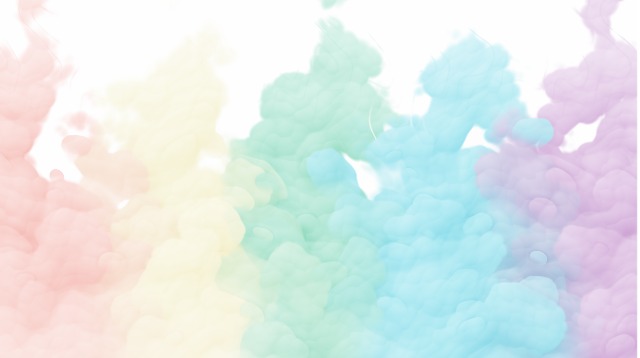
A WebGL 1 fragment shader for this background:

```glsl
precision highp float;
// Five pastel ink plumes billowing down through a white ground.
// Cellular relief roughens and lights the plumes, layered sines curl them,
// and rounded puffs, scattered and placed, are stacked from back to front.
uniform vec2 u_resolution;

const vec3 PINK = vec3(0.98, 0.855, 0.84), CREAM = vec3(0.975, 0.965, 0.885);
const vec3 MINT = vec3(0.745, 0.92, 0.86), AQUA = vec3(0.72, 0.925, 0.955);
const vec3 LILAC = vec3(0.895, 0.80, 0.91), SLATE = vec3(0.75, 0.80, 0.885);
vec2 relief;  // x = depth between lobes, y = light on them
float vein;   // thin curling filaments

vec2 hash2(vec2 p) {
  return fract(sin(vec2(dot(p, vec2(127.1, 311.7)), dot(p, vec2(269.5, 183.3)))) * 43758.5);
}

// Smooth cellular noise: x = squared distance to the lobes, y = light from above
vec2 billow(vec2 p) {
  vec2 cell = floor(p), f = fract(p);
  float total = 0.0, lit = 0.0;
  for (int j = -1; j <= 1; j++) {
    for (int i = -1; i <= 1; i++) {
      vec2 g = vec2(float(i), float(j));
      vec2 fromLobe = f - g - hash2(cell + g);
      float w = exp(-14.0 * dot(fromLobe, fromLobe));
      total += w;
      lit += w * dot(fromLobe, vec2(-0.35, 0.9));
    }
  }
  return vec2(-log(total) / 14.0, lit / total);
}

vec2 swirl(vec2 p) {
  float freq = 8.0;
  for (int i = 0; i < 4; i++) {
    p += 0.16 / freq * sin(p.yx * freq + vec2(1.3, 4.1) + freq);
    freq *= 2.0;
  }
  return p;
}

// Lightens or deepens a tint while keeping its hue
vec3 shade(vec3 tint, float light) {
  return pow(tint, vec3(1.0 - 5.0 * light));
}

// Colour of the ink across the canvas
vec3 tintAt(vec2 p) {
  vec3 c = mix(PINK, CREAM, smoothstep(0.16, 0.48, p.x));
  c = mix(c, MINT, smoothstep(0.62, 0.78, p.x));
  c = mix(c, AQUA, smoothstep(0.92, 1.08, p.x));
  return mix(c, LILAC, smoothstep(-0.08, 0.08, p.x - 1.60 + 0.35 * p.y));
}

// Column of ink; widths = stem, added at the shoulder, added at the base
void plume(inout vec3 c, vec2 p, float axis, vec3 widths, float soft, vec3 tint) {
  float high = smoothstep(0.55, 0.9, p.y);
  float w = widths.x + widths.y * smoothstep(0.92, 0.74, p.y)
          + widths.z * smoothstep(0.66, 0.35, p.y);
  float edge = abs(p.x - axis - 0.012 * sin(p.y * 31.0)) - w
             + mix(0.3, 0.2, high) * (relief.x - 0.17);
  float ink = smoothstep(soft, -soft, edge) * (1.0 - 0.35 * high);
  ink = max(ink, 0.6 * vein * high * smoothstep(0.05, -0.01, edge));
  c = mix(c, shade(tint, relief.y - 0.04 * high * vein), ink);
}

// Rounded cloud: bright crown, fading foot and a faint shadow; form = center, radii
void puff(inout vec3 c, vec2 p, vec4 form, vec3 tint) {
  vec2 q = (p - form.xy) / form.zw;
  float d = length(q) + 0.5 * (relief.x - 0.1);
  float foot = smoothstep(-1.0, 0.1, q.y + 0.3 * q.x);
  c = shade(c, -0.03 * foot * smoothstep(1.35, 1.0, d));
  float light = 0.045 * dot(q, vec2(-0.25, 0.8)) + 0.8 * relief.y;
  c = mix(c, shade(tint, light), 0.85 * foot * smoothstep(1.03, 0.95, d));
}

// Small puffs, the lower ones in front
void scatterPuffs(inout vec3 c, vec2 p, float seed, float size) {
  for (int i = 0; i < 34; i++) {
    float f = float(i) / 34.0;
    vec2 h = hash2(vec2(f * 97.0, seed));
    vec2 at = vec2(1.79 * fract(h.x * 0.2 + float(i) * 0.618), 0.60 - 0.6 * f);
    puff(c, p, vec4(at, size * (0.6 + h.y) * vec2(1.1, 0.9)), tintAt(at));
  }
}

void main() {
  vec2 uv = gl_FragCoord.xy / u_resolution;
  vec2 p = uv * vec2(1.79, 1.0), q = swirl(p);
  vec2 large = billow(q * 6.0), small = billow(q * 14.0), tiny = billow(q * 31.0);
  relief.x = large.x + 0.4 * small.x + 0.2 * tiny.x;
  relief.y = 0.07 * large.y + 0.05 * small.y + 0.035 * tiny.y - 0.1 * (relief.x - 0.13);
  vein = 1.0 - abs(sin(q.x * 34.0 + 2.2 * sin(q.y * 21.0) + 1.3 * sin(q.x * 47.0 + q.y * 29.0)));
  vein = smoothstep(0.6, 1.0, vein);

  // Plume bodies above a shared wash of ink
  vec3 c = vec3(0.995);
  plume(c, q, 1.69, vec3(0.05, 0.13, 0.20), 0.02, LILAC);
  plume(c, q, 0.91, vec3(0.07, 0.17, 0.05), 0.025, MINT);
  plume(c, q, 1.30, vec3(0.04, 0.14, 0.12), 0.025, AQUA);
  plume(c, q, 0.07, vec3(0.045, 0.13, 0.17), 0.03, PINK);
  plume(c, q, 0.50, vec3(0.035, 0.15, 0.05), 0.05, CREAM);
  float wash = smoothstep(0.70, 0.56, q.y + 0.3 * (relief.x - 0.15));
  c = mix(c, shade(tintAt(q), relief.y), 0.9 * wash);
  vec2 gap = (q - vec2(1.10, 0.66)) / vec2(0.09, 0.06);
  c = mix(c, vec3(0.98), exp(-dot(gap, gap)) * vein);
  scatterPuffs(c, q, 3.0, 0.075);
  vec2 hollow = (q - vec2(1.49, 0.22)) / vec2(0.12, 0.19);
  c = mix(c, shade(SLATE, relief.y), 0.85 * exp(-dot(hollow, hollow)));

  // Large puffs, left to right
  puff(c, q, vec4(0.17, 0.29, 0.14, 0.15), PINK);
  puff(c, q, vec4(0.53, 0.60, 0.13, 0.09), CREAM);
  puff(c, q, vec4(0.69, 0.47, 0.08, 0.075), mix(CREAM, MINT, 0.25));
  puff(c, q, vec4(0.75, 0.30, 0.11, 0.10), MINT);
  puff(c, q, vec4(0.81, 0.20, 0.11, 0.13), mix(MINT, CREAM, 0.25));
  puff(c, q, vec4(1.00, 0.26, 0.08, 0.09), mix(MINT, AQUA, 0.4));
  puff(c, q, vec4(0.58, 0.34, 0.10, 0.09), CREAM);
  puff(c, q, vec4(0.50, 0.20, 0.14, 0.15), CREAM);
  puff(c, q, vec4(1.52, 0.61, 0.06, 0.05), AQUA);
  puff(c, q, vec4(1.48, 0.45, 0.15, 0.14), mix(LILAC, SLATE, 0.4));
  puff(c, q, vec4(0.96, 0.51, 0.09, 0.09), AQUA);
  puff(c, q, vec4(1.20, 0.36, 0.15, 0.10), AQUA);
  puff(c, q, vec4(1.24, 0.22, 0.17, 0.16), AQUA);
  puff(c, q, vec4(1.44, 0.07, 0.14, 0.12), AQUA);
  puff(c, q, vec4(1.67, 0.29, 0.14, 0.11), LILAC);
  puff(c, q, vec4(1.72, 0.12, 0.13, 0.13), LILAC);
  scatterPuffs(c, q, 8.0, 0.035);

  // Pale haze near the floor and a slim white right margin
  c = mix(c, vec3(0.99, 0.97, 0.95), 0.3 * smoothstep(0.25, 0.0, p.y) * smoothstep(1.3, 0.5, p.x));
  c = mix(c, vec3(1.0), smoothstep(0.994, 0.997, uv.x));
  gl_FragColor = vec4(clamp(c, 0.0, 1.0), 1.0);
}
```
